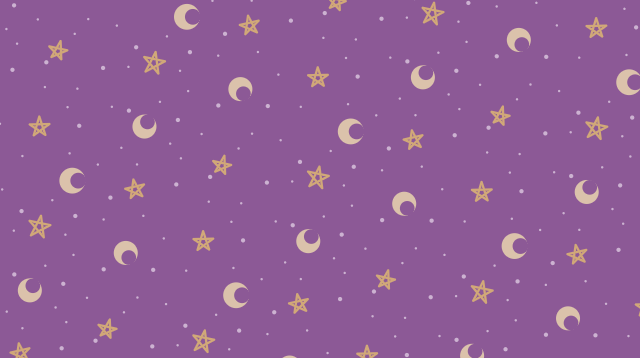
A Shadertoy shader for this pattern:

```glsl
// Night-sky wrapping paper: crescent moons, hand-drawn stars and pale dots on violet.
// One square tile, turned by 35 degrees, repeats over the canvas; seven motifs sit
// on a skewed lattice inside it and a jittered grid of dots fills the gaps.

const float TILE = 0.3124;          // tile side as a share of the canvas width
const float DOT_GRID = 6.0;         // dot cells along a tile side

vec2 hash2(vec2 p) {
    vec3 q = fract(p.xyx * vec3(0.1031, 0.1030, 0.0973));
    q += dot(q, q.yzx + 33.33);
    return fract((q.xx + q.yz) * q.zy);
}

// Shortest offset on the repeating tile
vec2 wrap(vec2 d) { return fract(d + 0.5) - 0.5; }

// Skewed seven-point lattice, loosened a little
vec2 motifCenter(int i) {
    float n = float(i);
    return fract(vec2(n, 2.0 * n) / 7.0)
         + vec2(-0.145 * min(n, 1.0), 0.16 * smoothstep(4.0, 6.0, n));
}

float segmentDist(vec2 p, vec2 a, vec2 b) {
    vec2 ab = b - a;
    return length(p - a - ab * clamp(dot(p - a, ab) / dot(ab, ab), 0.0, 1.0));
}

// Disc with a smaller disc cut out towards the given angle
float moonDist(vec2 p, float radius, float angle) {
    vec2 cut = 0.46 * radius * vec2(cos(angle), sin(angle));
    return max(length(p) - radius, 0.61 * radius - length(p - cut));
}

vec2 starTip(int k, float radius, float tilt, float seed) {
    vec2 wobble = hash2(vec2(float(k % 5) + 3.0, seed)) - 0.5;
    float a = 1.5708 + tilt + 1.25664 * float(k) + 0.16 * wobble.x;
    return radius * (1.0 + 0.16 * wobble.y) * vec2(cos(a), sin(a));
}

// Five crossing strokes, each joining every second tip
float starDist(vec2 p, float radius, float tilt, float seed) {
    float d = 1.0;
    for (int k = 0; k < 5; k++)
        d = min(d, segmentDist(p, starTip(k, radius, tilt, seed),
                                  starTip(k + 2, radius, tilt, seed)));
    return d - 0.0058;
}

// One dot per grid cell, dropped where it would touch a motif
float dotDist(vec2 tilePos) {
    vec2 cell = floor(tilePos * DOT_GRID);
    vec2 center = (cell + 0.5 + 0.7 * (hash2(cell + 17.0) - 0.5)) / DOT_GRID;
    for (int i = 0; i < 7; i++)
        if (length(wrap(center - motifCenter(i))) < 0.08) return 1.0;
    bool large = mod(cell.x + cell.y, 3.0) < 0.5;
    return length(tilePos - center) - (large ? 0.0105 : 0.0058);
}

void mainImage(out vec4 fragColor, in vec2 fragCoord) {
    const vec3 violet = vec3(0.55, 0.35, 0.59);
    const vec3 cream  = vec3(0.86, 0.76, 0.67);
    const vec3 gold   = vec3(0.82, 0.66, 0.47);
    const vec3 lilac  = vec3(0.80, 0.70, 0.82);

    // Turned tile coordinates, second axis pointing down
    float c = cos(0.6105), s = sin(0.6105);
    mat2 turn = mat2(c, -s, s, c);
    vec2 p = fragCoord / iResolution.x - vec2(0.548, 0.354);
    vec2 tilePos = fract(turn * (p * vec2(1, -1) / TILE));
    float pixel = 1.0 / (iResolution.x * TILE);

    // Moons on even places, stars on the others
    float moon = 1.0, star = 1.0;
    for (int i = 0; i < 7; i++) {
        float n = float(i);
        vec2 d = wrap(tilePos - motifCenter(i)) * turn * vec2(1, -1);
        if (i % 2 == 0 && i < 6) {
            float swing = sin(n * 1.0472);
            moon = min(moon, moonDist(d, 0.0645 - 0.006 * swing * swing, 1.15 * swing));
        } else {
            float radius = i == 1 ? 0.060 : 0.049;
            star = min(star, starDist(d, radius, -0.2 * sin(n * 1.6), n));
        }
    }

    vec3 color = violet;
    color = mix(color, lilac, clamp(0.5 - dotDist(tilePos) / pixel, 0.0, 1.0));
    color = mix(color, gold, clamp(0.5 - star / pixel, 0.0, 1.0));
    color = mix(color, cream, clamp(0.5 - moon / pixel, 0.0, 1.0));
    fragColor = vec4(color, 1.0);
}
```
